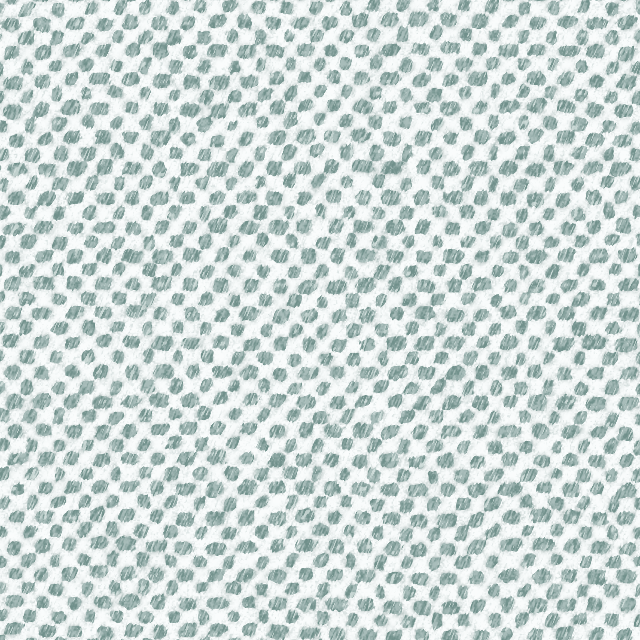
Give the GLSL for this texture, as a WebGL 2 fragment shader.

```glsl
#version 300 es
precision highp float;
// Woven cloth: staggered rows of sage green yarn tufts on white, slanted fibres.

uniform vec2 u_resolution;
out vec4 fragColor;

const vec2 PITCH = vec2(1.0 / 22.0, 1.0 / 44.0);  // tuft spacing, row height
const float SLANT = 0.4;                          // sideways lean of the yarn
const vec3 WHITE = vec3(0.98, 0.99, 0.99);
const vec3 SHADE = vec3(0.80, 0.845, 0.84);
const vec3 HAZE = vec3(0.67, 0.73, 0.72);
const vec3 GREEN_DARK = vec3(0.44, 0.565, 0.545);
const vec3 GREEN_LIGHT = vec3(0.66, 0.74, 0.73);
const vec3 GLINT = vec3(0.88, 0.92, 0.91);

// Two random values in 0..1 from an integer cell.
vec2 hash2(vec2 cell) {
  uvec2 v = uvec2(ivec2(cell)) * 1664525u + 1013904223u;
  v.x += v.y * 1664525u;
  v.y += v.x * 1664525u;
  v ^= v >> 16u;
  v.x += v.y * 1664525u;
  v.y += v.x * 1664525u;
  v ^= v >> 16u;
  return vec2(v & 65535u) / 65535.0;
}

float noise(vec2 p) {
  vec2 cell = floor(p);
  vec2 f = p - cell;
  f = f * f * (3.0 - 2.0 * f);
  float low = mix(hash2(cell).x, hash2(cell + vec2(1, 0)).x, f.x);
  float high = mix(hash2(cell + vec2(0, 1)).x, hash2(cell + vec2(1, 1)).x, f.x);
  return mix(low, high, f.y);
}

// Noise stretched along the leaning yarn.
float fibres(vec2 p, vec2 frequency, float slant) {
  return noise(vec2(p.x - slant * p.y, p.y) * frequency);
}

// Approximate distance to a leaning rounded box.
float tuftDistance(vec2 p, vec2 halfSize, float slant) {
  p.x -= slant * p.y;
  vec2 q = pow(abs(p) / halfSize + 1e-4, vec2(2.9));
  return (pow(q.x + q.y, 1.0 / 2.9) - 1.0) * min(halfSize.x, halfSize.y);
}

// Distance to the nearest tuft; odd rows are shifted and narrower.
float weaveDistance(vec2 p) {
  float nearest = 1.0;
  float baseRow = floor(p.y / PITCH.y);
  for (int j = -1; j <= 1; j++) {
    float row = baseRow + float(j);
    float odd = mod(row, 2.0);
    float shift = 0.5 * odd;
    float baseColumn = floor(p.x / PITCH.x - shift);
    for (int i = -1; i <= 1; i++) {
      vec2 cell = vec2(baseColumn + float(i), row);
      vec2 jitter = hash2(cell + 300.0) - 0.5;
      vec2 size = hash2(cell + 700.0) - 0.5;
      float lean = 0.32 * hash2(cell + 1100.0).x;
      vec2 center = (cell + vec2(shift + 0.5, 0.5) + jitter * vec2(0.1, 0.16)) * PITCH;
      vec2 halfSize = mix(vec2(0.0129, 0.0102), vec2(0.0094, 0.0100), odd);
      halfSize *= 1.0 + size * vec2(0.44, 0.24);
      nearest = min(nearest, tuftDistance(p - center, halfSize, lean));
    }
  }
  return nearest;
}

// White ground with faint slanted ribs and grain.
vec3 groundColor(vec2 p) {
  float ribs = fibres(p, vec2(300.0, 120.0), SLANT);
  float grain = noise(p * 460.0 + 50.0);
  float shadow = smoothstep(0.52, 1.0, 0.55 * ribs + 0.45 * grain);
  return mix(WHITE, SHADE, 0.7 * shadow);
}

// Green yarn with dark gaps and thin bright strands.
vec3 yarnColor(vec2 p) {
  float strands = fibres(p + 3.0, vec2(400.0, 110.0), SLANT);
  float tone = 0.65 * strands + 0.35 * noise(p * 380.0 + 90.0);
  float glint = smoothstep(0.64, 0.9, fibres(p + 7.0, vec2(430.0, 110.0), SLANT));
  vec3 green = mix(GREEN_DARK, GREEN_LIGHT, smoothstep(0.15, 0.8, tone));
  return mix(green, GLINT, 0.7 * glint);
}

void main() {
  vec2 uv = gl_FragCoord.xy / u_resolution.y;

  // Gentle sag of the weave.
  vec2 sag = vec2(noise(uv * 7.0 + 20.0), noise(uv * 6.0 + 40.0)) - 0.5;
  vec2 p = uv + sag * vec2(0.016, 0.014);

  // Ragged tuft outline.
  float d = weaveDistance(p);
  d += (noise(uv * 120.0) - 0.5) * 0.0036;
  d += (fibres(uv, vec2(380.0, 130.0), SLANT) - 0.5) * 0.0034;

  // Fine fuzz around the tufts.
  float fuzz = noise(uv * 430.0 + 10.0) * 0.65 + noise(uv * 85.0 + 30.0) * 0.55;
  float haze = exp(-max(d, 0.0) / 0.0029) * smoothstep(0.25, 0.95, fuzz);
  vec3 color = mix(groundColor(uv), HAZE, 0.8 * haze);

  float softness = max(0.0009, 0.5 / u_resolution.y);
  float cover = 1.0 - smoothstep(-softness, softness, d);
  color = mix(color, yarnColor(uv), cover);
  fragColor = vec4(color, 1.0);
}
```
